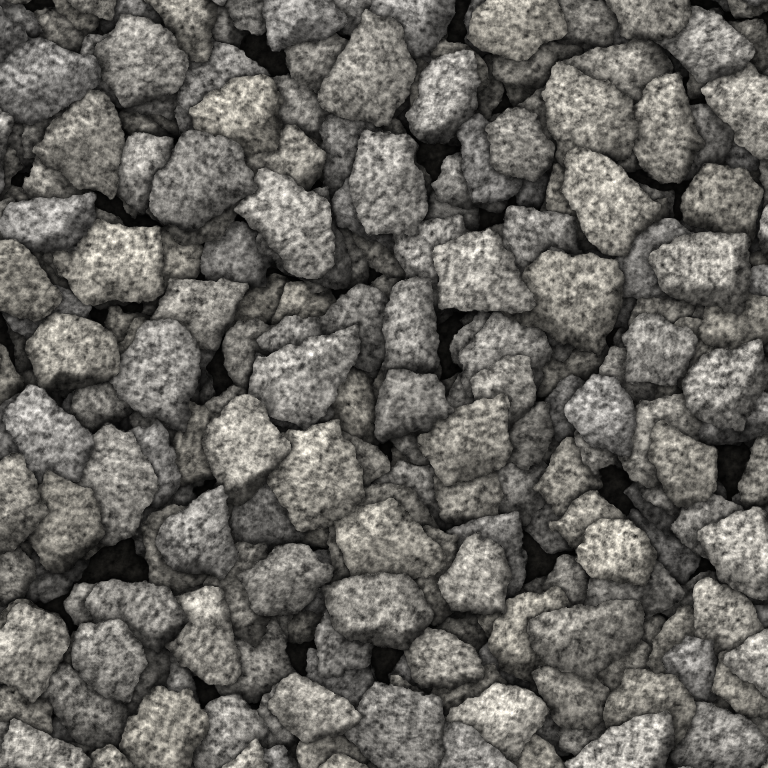
This texture is drawn by a three.js fragment shader. Its source:

```glsl
varying vec2 vUv;

const float TAU = 6.2831853;
const float LAYERS = 4.0;
const float SIDES = 6.0;
const vec3 GAP = vec3(0.11, 0.105, 0.095);
const vec3 COOL_GREY = vec3(0.635, 0.625, 0.61);
const vec3 WARM_GREY = vec3(0.695, 0.675, 0.63);
const vec3 LIGHT = vec3(-0.24, 0.46, 0.855);

float hash(vec2 p) {
  return fract(sin(dot(p, vec2(127.1, 311.7))) * 43758.5453);
}

// k-th random trait of one stone
float trait(vec2 id, float k) {
  return hash(id + k * vec2(0.37, 0.71));
}

float noise(vec2 p) {
  vec2 i = floor(p);
  vec2 f = fract(p);
  f = f * f * (3.0 - 2.0 * f);
  float low = mix(hash(i), hash(i + vec2(1.0, 0.0)), f.x);
  float high = mix(hash(i + vec2(0.0, 1.0)), hash(i + vec2(1.0)), f.x);
  return mix(low, high, f.y);
}

float fbm(vec2 p) {
  float sum = 0.0;
  float amp = 0.53;
  for (int i = 0; i < 4; i++) {
    sum += amp * noise(p);
    p = mat2(1.6, 1.2, -1.2, 1.6) * p + 7.3;
    amp *= 0.5;
  }
  return sum;
}

mat2 rotation(float a) {
  return mat2(cos(a), sin(a), -sin(a), cos(a));
}

// Faceted convex stone: x is the signed edge distance, yz the surface slope
vec3 stone(vec2 p, vec2 id, float size, float aspect) {
  float axis = TAU * trait(id, 1.0);
  float edgeSum = 0.0;
  // Tilted top facet, then one bevel per side
  vec2 tilt = 0.7 * (vec2(trait(id, 2.0), trait(id, 3.0)) - 0.5);
  float weightSum = exp(-26.0 * (0.42 * size - dot(p, tilt)));
  vec2 slope = tilt * weightSum;
  for (float i = 0.0; i < SIDES; i++) {
    float k = 10.0 + 3.0 * i;
    float a = (i + 0.85 * trait(id, k)) * TAU / SIDES;
    vec2 dir = vec2(cos(a), sin(a));
    float reach = size * length(vec2(aspect * cos(a - axis), sin(a - axis) / aspect));
    float dist = dot(p, dir) - reach * mix(0.8, 1.12, trait(id, k + 1.0));
    float steep = mix(0.4, 1.9, trait(id, k + 2.0));
    float weight = exp(26.0 * dist * steep);
    edgeSum += exp(38.0 * dist);
    weightSum += weight;
    slope += dir * steep * weight;
  }
  return vec3(log(edgeSum) / 38.0, slope / weightSum);
}

// Mineral grain with chipped relief, fine speckle, creases and pale streaks
float grain(vec2 p, vec2 id) {
  vec2 q = rotation(TAU * trait(id, 4.0)) * p + 9.0 * vec2(trait(id, 5.0), trait(id, 6.0));
  vec2 chips = p * 62.0 + id;
  float relief = fbm(chips) - fbm(chips + 0.3 * LIGHT.xy);
  float blotch = fbm(q * 24.0) - 0.5;
  float speckle = fbm(q * 165.0) - 0.5;
  float crease = 1.0 - smoothstep(0.0, 0.06, abs(fbm(q * vec2(32.0, 50.0)) - 0.5));
  float streak = 1.0 - smoothstep(0.0, 0.09, abs(fbm(q * vec2(24.0, 60.0) + 5.0) - 0.52));
  return 1.0 + 1.7 * relief + 0.25 * blotch + 1.35 * speckle
    - 0.13 * crease + 0.13 * streak * trait(id, 7.0);
}

void main() {
  vec2 rough = vec2(fbm(vUv * 48.0), fbm(vUv * 48.0 + 41.0)) - 0.5;
  vec2 uv = vUv + 0.017 * rough;
  vec3 color = GAP;
  vec2 topId = vec2(0.0);

  // Pile up stones from the deepest layer to the top one
  for (float layer = 0.0; layer < LAYERS; layer++) {
    float depth = layer / (LAYERS - 1.0);
    float scale = mix(9.6, 8.2, depth);
    mat2 turn = rotation(0.4 + 1.1 * layer);
    vec2 q = turn * uv * scale + 5.3 * layer;
    for (float y = -1.0; y <= 1.0; y++) {
      for (float x = -1.0; x <= 1.0; x++) {
        vec2 cell = floor(q) + vec2(x, y);
        vec2 id = cell + 37.0 * layer;
        vec2 jitter = 0.5 * (vec2(trait(id, 8.0), trait(id, 9.0)) - 0.5);
        vec2 p = (q - cell - 0.5 - jitter) * turn;
        if (length(p) > 1.0 || trait(id, 40.0) > 0.9) continue;

        float size = mix(0.37, 0.53, trait(id, 41.0));
        vec3 shape = stone(p, id, size, mix(1.0, 1.38, trait(id, 42.0)));
        float edge = shape.x / scale;
        float mask = 1.0 - smoothstep(-0.0013, 0.0013, edge);

        // Contact shadow, facet light and darkened rim
        color *= 1.0 - 0.68 * exp(-max(edge, 0.0) / 0.0065);
        float lambert = max(dot(normalize(vec3(shape.yz, 1.0)), LIGHT), 0.0);
        float rim = mix(0.72, 1.0, smoothstep(0.0, 0.008, -edge));
        float tone = mix(0.82, 1.1, trait(id, 43.0)) * mix(0.85, 1.0, depth);
        vec3 rock = mix(COOL_GREY, WARM_GREY, trait(id, 44.0));
        color = mix(color, rock * tone * rim * (0.26 + 0.8 * lambert), mask);
        topId = mix(topId, id, step(0.5, mask));
      }
    }
  }
  gl_FragColor = vec4(color * max(grain(vUv, topId), 0.15), 1.0);
}
```
